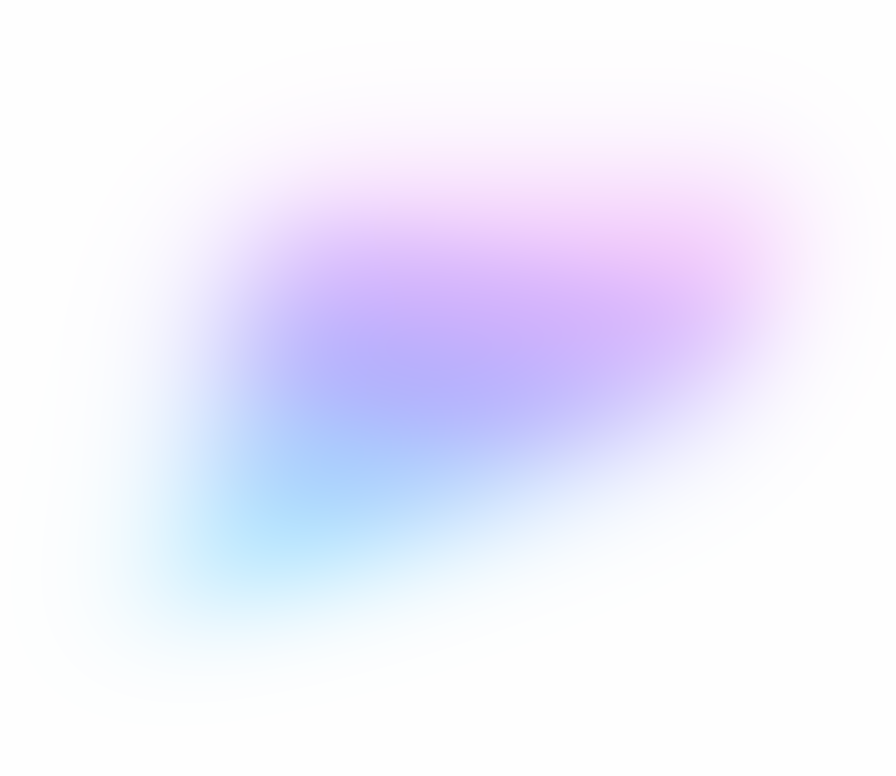
Give the GLSL for this background, as a Shadertoy shader.

```glsl
const vec3 PAPER = vec3(0.996, 0.996, 0.998);
const int STOPS = 5;

// Approximate Gaussian integral: the profile of a blurred straight edge
float blurredEdge(float dist, float blur) {
    float z = clamp(dist / blur, -4.0, 4.0);
    return 1.0 / (1.0 + exp(-z * (1.598 + 0.0706 * z * z)));
}

// Coverage of the half-plane in front of a line with the given inward normal
float halfPlane(vec2 p, vec2 normal, float offset, float blur) {
    return blurredEdge(dot(p, normal) - offset, blur);
}

// Soft five-sided cloud, the product of its blurred sides
float cloudCoverage(vec2 p) {
    float top = halfPlane(p, vec2(0.0, -1.0), -0.748, 0.083);
    float left = halfPlane(p, vec2(0.977, -0.21), 0.173, 0.087);
    float right = halfPlane(p, vec2(-1.0, 0.0), -1.009, 0.075);
    float bottom = halfPlane(p, vec2(0.0, 1.0), 0.212, 0.075);
    float slope = halfPlane(p, vec2(-0.503, 0.864), -0.019, 0.083);
    return top * left * right * bottom * slope;
}

// Evenly spaced colour stops blended with Gaussian weights
vec3 smoothGradient(float t, float first, float spacing) {
    vec3 stops[STOPS] = vec3[STOPS](
        vec3(0.945, 0.750, 0.980),  // pink
        vec3(0.820, 0.685, 0.990),  // violet
        vec3(0.700, 0.680, 0.990),  // periwinkle
        vec3(0.645, 0.800, 0.990),  // sky
        vec3(0.630, 0.880, 0.995)   // cyan
    );
    float position = clamp((t - first) / spacing, -0.5, float(STOPS) - 0.5);
    vec3 total = vec3(0.0);
    float weightSum = 0.0;
    for (int i = 0; i < STOPS; i++) {
        float d = position - float(i);
        float weight = exp(-2.0 * d * d);
        total += weight * stops[i];
        weightSum += weight;
    }
    return total / weightSum;
}

void mainImage(out vec4 fragColor, in vec2 fragCoord) {
    vec2 p = fragCoord / iResolution.y;

    // The tint runs down the canvas along a tilted axis
    float along = 1.0 - p.y - 0.25 * p.x;
    vec3 tint = smoothGradient(along, 0.09, 0.135);

    fragColor = vec4(mix(PAPER, tint, cloudCoverage(p)), 1.0);
}
```
